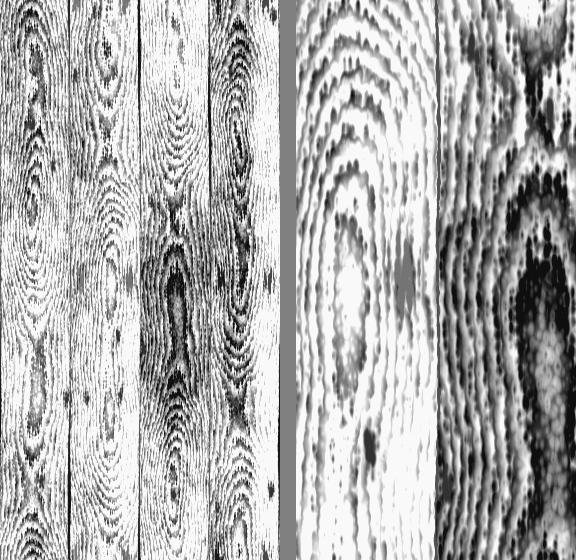
Left, the full canvas; right, a detail of the centre.
A Shadertoy shader for this texture:

```glsl
#define PLANKS 4.0
#define RINGS 25.0
#define SEAM_WIDTH 0.011
#define WEAR 0.95
#define PAPER vec3(0.975)
#define INK vec3(0.06)
// One component per plank, left to right
#define TONE vec4(0.20, 0.17, 0.21, 0.23)
#define HEART_X vec4(0.50, 0.57, 0.52, 0.42)
#define HEART_DARK vec4(0.16, 0.06, 0.30, 0.36)
#define BARE_SIDE vec4(0.05, 0.22, 0.04, 0.42)
#define FADE vec4(0.13, 0.10, 0.30, 0.05)
#define FADE_PHASE vec4(0.87, 0.72, 0.43, 0.60)

const float TAU = 6.2831853;

vec2 hash2(vec2 p) {
    vec3 h = fract(p.xyx * vec3(0.1031, 0.1030, 0.0973));
    h += dot(h, h.yzx + 33.33);
    return fract((h.xx + h.yz) * h.zy);
}

// Cellular noise: x = distance to the nearest point, y = random value of its cell
vec2 cellular(vec2 p) {
    vec2 base = floor(p);
    vec2 nearest = vec2(9.0, 0.0);
    for (int j = -1; j <= 1; j++) {
        for (int i = -1; i <= 1; i++) {
            vec2 cell = base + vec2(i, j);
            vec2 rnd = hash2(cell + 50.0);
            float d = length(cell + rnd - p);
            if (d < nearest.x) nearest = vec2(d, fract(rnd.x * 17.0 + rnd.y * 5.0));
        }
    }
    return nearest;
}

// Blotches stretched along the grain, centred on zero
float blotches(vec2 p) {
    p += 0.12 * sin(p.yx * vec2(2.3, 5.1) + vec2(0.0, 1.7));
    return 0.45 * cellular(p * vec2(2.1, 0.8)).x
         + 0.30 * cellular(p * vec2(6.0, 2.6) + 7.0).x
         + 0.40 * cellular(p * vec2(17.0, 8.0) + 3.0).x - 0.53;
}

void mainImage(out vec4 fragColor, in vec2 fragCoord) {
    float scale = PLANKS / iResolution.x;
    vec2 p = fragCoord / iResolution.xy * vec2(PLANKS, 2.0 * PLANKS);
    float y = p.y;

    // Plank under this point and its settings
    float across = p.x + 0.012 * sin(y * 0.9 + 1.0) + 0.004 * sin(y * 5.0);
    float id = mod(floor(across), 4.0);
    float u = fract(across);
    vec4 pick = vec4(equal(vec4(0.0, 1.0, 2.0, 3.0), vec4(id)));
    float fibre = cellular(vec2(p.x * 34.0, y * 3.2)).x - 0.45;
    float fleck = cellular(p * vec2(30.0, 17.0) + 11.0).x - 0.45;

    // Grain sways along the plank
    float x = u - dot(HEART_X, pick);
    x += 0.035 * sin(y * 1.7 + id * 3.1) + 0.016 * sin(y * 4.3 + id * 1.9)
       + 0.006 * sin(y * 11.0 + u * 9.0);

    // Nail stains, in pairs on every second plank
    float stain = 0.0;
    float smudge = 0.0;
    float row = mod(y + 2.0, 4.0) - 2.0;
    for (int side = 0; side < 2; side++) {
        float nailX = 0.13 + 0.69 * float(side);
        float strength = (pick.y + pick.w)
            * mix(0.55, 1.0, hash2(vec2(id + 3.0, float(side))).x);
        vec2 k = vec2(u - nailX + 0.015 * sin(y * 9.0), row) / vec2(0.075, 0.24);
        float edge = length(k) + 1.5 * fibre + 0.5 * fleck;
        stain = max(stain, strength * (1.0 - smoothstep(0.4, 1.0, edge)));
        smudge += strength * exp(-0.25 * dot(k, k));
    }

    // Small scattered knots
    vec2 knot = cellular(vec2(p.x * 2.0, y * 0.8) + 23.0);
    float knotDot = step(0.68, knot.y)
        * (1.0 - smoothstep(0.02, 0.13, knot.x + 0.12 * fibre + 0.08 * fleck));

    // Growth rings: a slanted cut through cylinders gives nested arches
    float depth = 0.30 + 0.17 * sin(y * 0.9 + id * 2.0) + 0.06 * sin(y * 2.3 + id);
    float radius = length(vec2(x, depth)) + 0.05 * smudge
                 + 0.03 * exp(-40.0 * knot.x * knot.x);
    float rings = sin(TAU * (radius * RINGS + 0.45 * fibre + 0.4 * fleck));

    // Local darkness from heartwood, fading and wear
    float heart = exp(-x * x / 0.035);
    float along = cos(TAU * (y / (2.0 * PLANKS) - dot(FADE_PHASE, pick)));
    float density = dot(TONE, pick)
        + dot(HEART_DARK, pick) * heart * (0.65 + 0.35 * along)
        - dot(BARE_SIDE, pick) * smoothstep(0.5, 0.8, u)
        + dot(FADE, pick) * along
        + WEAR * blotches(p + id * 13.0)
        + 0.25 * smudge;
    float ink = density + mix(0.27, 0.42, heart) * rings - 0.55 * fibre - 0.35 * fleck;
    ink = clamp(ink, 0.0, 1.0);

    // Seams, open wider along some stretches
    float seam = mod(floor(across + 0.5), 4.0);
    float gap = pow(0.5 + 0.5 * sin(y * 0.8 + seam * 0.96), 4.0);
    float halfWidth = SEAM_WIDTH * (0.7 + 1.2 * gap + 0.8 * fleck);
    float seamDist = 0.5 - abs(u - 0.5);
    float seamInk = (0.72 + 0.28 * gap)
        * (1.0 - smoothstep(halfWidth - 0.5 * scale, halfWidth + 0.5 * scale, seamDist));

    ink = max(max(ink, seamInk), max(stain, 0.85 * knotDot));
    fragColor = vec4(mix(PAPER, INK, ink), 1.0);
}
```
